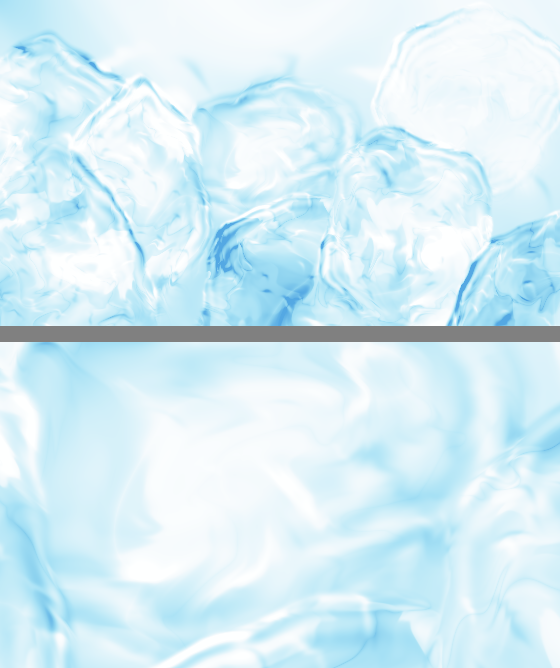
Top, the full canvas; bottom, a detail of the centre.
Give the GLSL for this texture, as a Shadertoy shader.

```glsl
// Pale blue melting ice: faceted translucent chunks layered back to front.
// A scalar blue depth is built from sine-warped glass, cellular shards and
// broken striated rims, then coloured through a ramp from white to deep blue.

const float GLASS_SCALE = 8.5;
const float GLASS_WARP = 0.68;
const float GLASS_CONTRAST = 1.5;
const float FINE_SCALE = 21.0;
const float FINE_CONTRAST = 0.95;
const float SHARD_SCALE = 8.0;
const float SHARD_CONTRAST = 2.8;
const float RIM_STRENGTH = 2.5;
const float GLINT_SCALE = 8.0;
const float GLINT_DEPTH = 3.0;
const float DASH_SCALE = 17.0;
const float DASH_DEPTH = 1.8;
const float MELT = 0.16;
const vec3 WHITE = vec3(0.995, 1.0, 1.0);
const vec3 RAMP[6] = vec3[6](
    vec3(0.96, 0.98, 0.99), vec3(0.86, 0.95, 0.98), vec3(0.76, 0.92, 0.97),
    vec3(0.65, 0.88, 0.96), vec3(0.53, 0.81, 0.93), vec3(0.33, 0.66, 0.89));

// Chunks from back to front: centre, half size (in canvas heights)
const int CHUNKS = 8;
const vec4 SHAPE[CHUNKS] = vec4[CHUNKS](
    vec4(0.82, 0.55, 0.29, 0.21), vec4(0.12, 0.57, 0.36, 0.28),
    vec4(1.46, 0.69, 0.32, 0.30), vec4(0.44, 0.38, 0.24, 0.34),
    vec4(0.15, 0.13, 0.32, 0.37), vec4(0.91, 0.08, 0.34, 0.38),
    vec4(1.28, 0.24, 0.29, 0.37), vec4(1.76, 0.00, 0.40, 0.38));
// Blue depth, contrast, edge blur
const vec3 LOOK[CHUNKS] = vec3[CHUNKS](
    vec3(1.1, 0.7, 0.018), vec3(1.6, 1.0, 0.013),
    vec3(0.1, 0.35, 0.005), vec3(0.4, 0.8, 0.008),
    vec3(1.4, 0.9, 0.009), vec3(2.2, 1.0, 0.005),
    vec3(1.1, 0.9, 0.005), vec3(2.1, 1.0, 0.006));

vec2 hash2(vec2 p) {
    return fract(sin(vec2(dot(p, vec2(127.1, 311.7)), dot(p, vec2(269.5, 183.3)))) * 4375.85);
}

mat2 turn(float a) {
    float c = cos(a), s = sin(a);
    return mat2(c, s, -s, c);
}

// Layered sine warp: x is a smooth signed shade, y is a thin filament
vec2 glass(vec2 p, float seed) {
    float freq = 1.0;
    for (int i = 0; i < 5; i++) {
        vec2 phase = seed + vec2(0.0, 1.7) * float(i + 1);
        p += GLASS_WARP / freq * sin(freq * p.yx * vec2(1.0, 1.3) + phase);
        p = turn(0.9) * p;
        freq *= 1.55;
    }
    float shade = 0.6 * sin(p.x) + 0.4 * sin(1.7 * p.y + p.x);
    return vec2(shade, pow(1.0 - abs(sin(0.8 * p.y)), 7.0));
}

// Cellular pass: x is a shard tone blended across cell borders,
// y sums slanted lenses, positive for dark pockets, negative for sparkles
vec2 cells(vec2 p, float seed, float crisp) {
    vec2 home = floor(p);
    float tone = 0.0, weight = 1e-6, lenses = 0.0;
    for (int y = -1; y <= 1; y++)
    for (int x = -1; x <= 1; x++) {
        vec2 id = home + vec2(x, y);
        vec2 kind = hash2(id + seed * 7.0 + 31.0);
        vec2 q = p - id - hash2(id + seed * 7.0);
        float w = exp(-crisp * dot(q, q));
        tone += w * (kind.x - 0.5);
        weight += w;
        q = turn(0.4 + 1.6 * (kind.x - 0.5)) * q;
        q.y += 0.6 * q.x * q.x;
        float lens = exp(-dot(q * q, vec2(12.0, 110.0)));
        lenses += lens * (kind.y > 0.66 ? 1.0 : kind.y < 0.3 ? -0.9 : 0.0);
    }
    return vec2(tone / weight, lenses);
}

// Irregular polygon with slightly worn corners: smooth maximum of half planes
float chunkDistance(vec2 p, vec2 size, float seed) {
    p += 0.010 * sin(p.yx * 15.0 + seed * 3.0) + 0.003 * sin(p.yx * 61.0 + seed);
    vec2 q = p / size;
    float sum = 0.0;
    for (int i = 0; i < 7; i++) {
        vec2 rnd = hash2(vec2(i, seed));
        float a = (float(i) + 0.55 * rnd.x) * 6.2832 / 7.0;
        sum += exp(20.0 * (dot(q, vec2(cos(a), sin(a))) - 0.80 - 0.26 * rnd.y));
    }
    return log(sum) / 20.0 * min(size.x, size.y);
}

vec3 iceColor(float depth) {
    vec3 color = mix(RAMP[0], WHITE, clamp(-depth, 0.0, 1.0));
    for (int i = 1; i < 6; i++)
        color = mix(color, RAMP[i], clamp(depth - float(i - 1), 0.0, 1.0));
    return color;
}

void mainImage(out vec4 fragColor, in vec2 fragCoord) {
    vec2 p = fragCoord / iResolution.y;

    // Blurred backdrop, bluer below and in the upper left corner
    vec2 mist = glass(p * 4.0, 2.0);
    float depth = mix(2.0, 0.1, smoothstep(0.1, 0.9, p.y)) + 0.8 * mist.x;
    depth += 4.0 * exp(-4.5 * distance(p, vec2(-0.03, 1.02)));
    depth += 1.5 * cells(p * 5.0 + 0.3 * mist.x, 4.0, 9.0).y * smoothstep(1.0, 0.8, p.y);

    for (int i = 0; i < CHUNKS; i++) {
        float seed = float(i) + 1.0;
        vec2 q = p - SHAPE[i].xy;
        vec3 look = LOOK[i];
        float focus = clamp(0.008 / look.z, 0.4, 1.0);
        float d = chunkDistance(q, SHAPE[i].zw, seed);
        float inside = max(-d, 0.0);

        // Refracting body, bent more strongly close to the rim
        vec2 bent = turn(seed * 0.7) * q * (1.0 + 0.25 * exp(-inside * 14.0));
        vec2 body = glass(bent * GLASS_SCALE, seed * 1.9);
        vec2 fine = glass(bent * FINE_SCALE + body.x, seed * 2.7);
        vec2 warp = 0.5 * vec2(body.x, fine.x);
        float shard = cells(bent * SHARD_SCALE + warp, seed, 0.17 / look.z).x;
        float glint = cells(q * GLINT_SCALE + 0.5 * warp, seed + 9.0, 9.0).y;
        float dash = cells(q * DASH_SCALE + 0.8 * warp, seed + 23.0, 9.0).y;
        float relief = GLASS_CONTRAST * body.x - 0.9 * body.y + SHARD_CONTRAST * shard;
        relief += focus * FINE_CONTRAST * (fine.x + 1.2 * fine.y - 0.3);
        relief += GLINT_DEPTH * glint + focus * DASH_DEPTH * dash;
        float ice = look.x + look.y * relief;

        // Striated rim in broken pieces: dark bands, a dark line, a bright edge
        float width = 0.028 + 1.2 * look.z;
        float patches = 0.5 + 0.5 * sin(3.0 * atan(q.y, q.x) + seed * 2.3);
        float broken = smoothstep(-0.5, 0.6, fine.x + 0.5 * body.x);
        float bands = 0.35 + sin(inside * 7.0 / width + 3.0 * body.x + fine.x);
        float rim = exp(-inside / width) * bands * (0.25 + patches);
        float line = (inside - 0.010 - 0.007 * body.x) / (0.003 + 0.35 * look.z);
        float edge = (d + 0.002) / (0.003 + 0.3 * look.z);
        float upper = smoothstep(-0.30, 0.05, q.y);
        ice += RIM_STRENGTH * rim * mix(0.4, 1.0, upper);
        ice += 2.8 * upper * patches * broken * exp(-line * line);
        ice -= 1.0 * upper * (1.0 - broken) * exp(-edge * edge);

        // The lower sides melt into whatever lies behind
        float soft = look.z + 0.7 / iResolution.y + MELT * max(-q.y, 0.0);
        depth = mix(depth, ice, 0.94 * smoothstep(soft, -soft, d));
    }

    // Bright haze from the upper right
    float haze = smoothstep(0.9, 2.3, p.x * 0.6 + p.y * 1.2);
    depth = mix(depth, -0.2, 0.45 * haze);
    fragColor = vec4(iceColor(depth), 1.0);
}
```
